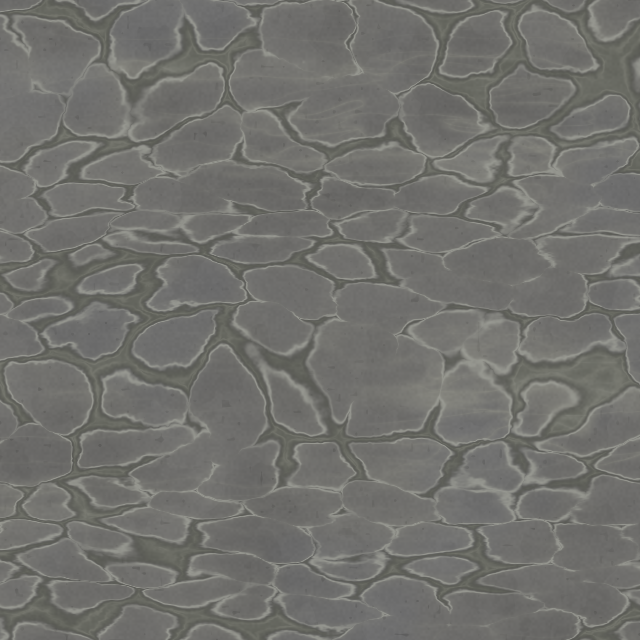
Give the GLSL for this texture, as a WebGL 1 fragment shader.

```glsl
precision highp float;
uniform vec2 u_resolution;

#define CELLS_X 8.0
#define CELLS_Y 14.5
#define SQUASH 0.50
#define BAND_Y 0.135
#define ROUNDNESS 6.5
#define CRACK_OPEN 0.0
#define CRACK_VARIATION 0.46
#define RIM_OFFSET 0.055
#define RIM_WIDTH 0.018
#define STREAKS 0.62

const float TAU = 6.2831853;
const vec3 STONE = vec3(0.427, 0.424, 0.417);
const vec3 SILT = vec3(0.388, 0.394, 0.362);
const vec3 GROOVE = vec3(0.335, 0.338, 0.315);
const vec3 RIM = vec3(0.610, 0.615, 0.585);
const vec3 MINERAL = vec3(0.560, 0.560, 0.520);

float hash(vec2 p) {
  vec3 a = fract(vec3(p.xyx) * 0.1031);
  a += dot(a, a.yzx + 33.33);
  return fract((a.x + a.y) * a.z);
}

float noise(vec2 p) {
  vec2 i = floor(p), f = fract(p);
  f = f * f * (3.0 - 2.0 * f);
  return mix(mix(hash(i), hash(i + vec2(1.0, 0.0)), f.x),
             mix(hash(i + vec2(0.0, 1.0)), hash(i + 1.0), f.x), f.y);
}

float fbm(vec2 p) {
  float sum = 0.0, amp = 0.5;
  for (int i = 0; i < 4; i++) {
    sum += amp * noise(p);
    p = p * 2.03 + 17.3;
    amp *= 0.5;
  }
  return sum / 0.9375;
}

vec2 noise2(vec2 p) {
  return vec2(noise(p), noise(p + 71.7)) - 0.5;
}

// Distance to the borders of staggered cells, with rounded corners
float cellBorder(vec2 p) {
  vec2 base = floor(p);
  float nearest = 9.0, sum = 0.0;
  for (int j = -2; j <= 2; j++) {
    for (int i = -2; i <= 2; i++) {
      vec2 id = base + vec2(float(i), float(j));
      vec2 jitter = vec2(hash(id + 40.0), hash(id + 90.0)) - 0.5;
      vec2 r = id + 0.5 + 0.72 * jitter - p;
      r.x += 0.5 * mod(id.y, 2.0) - 0.25;
      float d2 = dot(r, r);
      nearest = min(nearest, d2);
      sum += exp(-ROUNDNESS * d2);
    }
  }
  float others = sum * exp(ROUNDNESS * nearest) - 1.0;
  return -0.5 * log(max(others, 1e-4)) / ROUNDNESS;
}

float line(float d, float width) {
  return exp(-d * d / (width * width));
}

// Thin wavy veins that run sideways
float vein(vec2 uv, float rows, float sharpness) {
  float n = fbm(vec2(uv.x * 2.6, uv.y * rows) + 0.5 * noise2(uv * 11.0));
  return pow(1.0 - min(abs(n - 0.5) * 2.0, 1.0), sharpness);
}

void main() {
  vec2 uv = gl_FragCoord.xy / u_resolution.y;

  // Layers: cells are flattened inside two sideways bands
  vec2 bent = uv + vec2(0.0, 0.035) * (noise(uv * vec2(3.0, 2.0)) - 0.5);
  float phase = 2.0 * TAU * (bent.y - BAND_Y);
  float band = 0.5 + 0.5 * cos(phase);
  float stretch = 0.95 + 1.3 * band * band;
  vec2 p = vec2(bent.x * CELLS_X, bent.y * CELLS_Y + SQUASH * sin(phase)) + 20.0;

  // Warps: uneven cells, scalloped sides, ragged edges
  vec2 q = p + 0.55 * noise2(p * 0.8) + 0.20 * noise2(p * 2.7);
  q += 0.055 * noise2(p * 8.0) + 0.025 * noise2(p * 23.0);
  float opening = CRACK_OPEN + CRACK_VARIATION * (fbm(p * 0.85 + 5.0) - 0.5) - 0.035 * band;
  float gap = (cellBorder(q) - opening) / sqrt(stretch);

  // Stone: blotches, stepped patches and specks
  float blotch = fbm(uv * 7.0 + 3.0);
  float patches = smoothstep(0.50, 0.53, fbm(uv * 13.0 + 31.0));
  vec3 color = STONE + 0.07 * (blotch - 0.5) - 0.014 * patches;
  color += vec3(-0.006, -0.003, 0.006) * smoothstep(0.45, 0.65, fbm(uv * 4.0 + 60.0));
  color -= 0.06 * smoothstep(0.86, 0.96, noise(uv * 115.0)) * noise(uv * 19.0);

  // Pale mineral washes between the bands
  float zone = 0.5 + 0.5 * cos(2.0 * TAU * (uv.y - 0.33));
  zone *= smoothstep(0.25, 0.65, fbm(uv * vec2(2.5, 5.0) + 9.0));
  float wash = smoothstep(0.40, 0.75, fbm(uv * vec2(3.0, 19.0) + 44.0));
  float streak = 0.40 * wash + 0.65 * vein(uv + 2.0, 13.0, 14.0) + 0.35 * vein(uv + 7.0, 24.0, 18.0);
  color = mix(color, MINERAL, min(STREAKS * streak * (0.12 + zone), 0.85));

  // Cracks: silt floor, dark groove, pale rim and its soft halo
  float silt = 1.0 - smoothstep(-0.015, 0.035, gap);
  vec3 bed = SILT + 0.05 * (fbm(uv * vec2(12.0, 40.0)) - 0.5) + 0.10 * streak * zone;
  color = mix(color, bed, 0.92 * silt);
  color = mix(color, GROOVE, 0.62 * line(gap - 0.010, 0.024));
  float wear = 0.45 + 0.55 * smoothstep(0.25, 0.6, noise(p * 5.0 + 13.0));
  float halo = exp(-max(gap - RIM_OFFSET, 0.0) * 13.0) * smoothstep(0.02, RIM_OFFSET, gap);
  color = mix(color, MINERAL, 0.28 * halo * wear);
  color = mix(color, RIM, 0.80 * wear * line(gap - RIM_OFFSET, RIM_WIDTH));
  color = mix(color, MINERAL, 0.30 * wear * line(gap + 0.045, RIM_WIDTH));

  // Fine grain
  color += 0.022 * (noise(uv * 240.0) - 0.5);
  gl_FragColor = vec4(color, 1.0);
}
```
